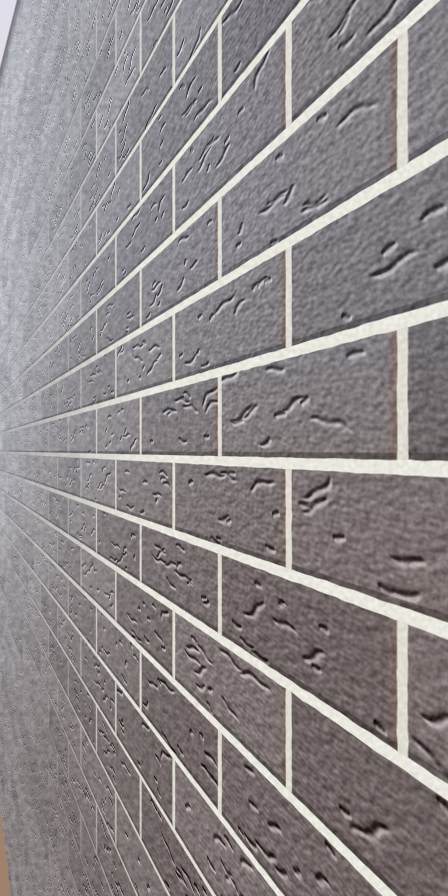
This texture is drawn by a Shadertoy shader. Its source:

```glsl
const vec2 VANISH = vec2(-0.133, 0.995);   // in canvas widths
const float COURSE_SLOPE = 0.318;          // slope step between courses
const float FIRST_SLOPE = 0.038;
const float BRICK_DEPTH = 1.578;           // perspective scale along the wall
const float JOINT_SHIFT = 0.03;
const float BRICK_ASPECT = 1.5;
const float BED_HALF = 0.052;              // mortar half widths
const float HEAD_HALF = 0.018;
const int GROOVES = 11;
const vec2 LIGHT_STEP = vec2(0.012, -0.024);

const vec3 WARM_BRICK = vec3(0.445, 0.405, 0.40);
const vec3 COOL_BRICK = vec3(0.475, 0.465, 0.485);
const vec3 SHEEN = vec3(0.71, 0.72, 0.75);
const vec3 MORTAR = vec3(0.92, 0.915, 0.875);
const vec3 FAR_MORTAR = vec3(0.70, 0.69, 0.69);
const vec3 RUST = vec3(0.50, 0.40, 0.36);
const vec3 SKY = vec3(0.88, 0.87, 0.91);
const vec3 SOIL = vec3(0.62, 0.51, 0.42);

vec2 hash2(vec2 p) {
    p = vec2(dot(p, vec2(127.1, 311.7)), dot(p, vec2(269.5, 183.3)));
    return fract(sin(p) * 43758.55);
}

float gradDot(vec2 cell, vec2 corner, vec2 f) {
    return dot(hash2(cell + corner) * 2.0 - 1.0, f - corner);
}

float gradientNoise(vec2 p) {
    vec2 c = floor(p), f = fract(p);
    vec2 u = f * f * f * (f * (f * 6.0 - 15.0) + 10.0);
    return mix(mix(gradDot(c, vec2(0, 0), f), gradDot(c, vec2(1, 0), f), u.x),
               mix(gradDot(c, vec2(0, 1), f), gradDot(c, vec2(1, 1), f), u.x), u.y);
}

// Depth of the curved, tapering cuts in one brick
float grooveDepth(vec2 p, vec2 brick) {
    float depth = 0.0;
    for (int i = 0; i < GROOVES; i++) {
        vec2 seed = brick * 7.3 + float(i) * vec2(3.1, 5.7);
        vec2 place = hash2(seed), shape = hash2(seed + 41.0);
        vec2 q = p - (0.08 + 0.84 * place) * vec2(BRICK_ASPECT, 1.0);
        float angle = mix(-0.5, 0.9, shape.x);
        float c = cos(angle), s = sin(angle);
        q = vec2(c * q.x + s * q.y, c * q.y - s * q.x);
        float halfLength = mix(0.04, 0.2, shape.y * shape.y);
        q.y += (place.x - 0.5) * 4.0 * q.x * q.x + 0.014 * sin(q.x * 30.0 + place.y * 6.0);
        float taper = clamp(1.0 - abs(q.x) / halfLength, 0.0, 1.0);
        float width = 0.008 + 0.020 * sqrt(taper);
        depth = max(depth, smoothstep(0.0, 0.4, taper) * exp(-q.y * q.y / (width * width)));
    }
    return depth;
}

float wallHeight(vec2 p, vec2 brick, float nearness) {
    vec2 q = p + brick * vec2(BRICK_ASPECT, 1.0);
    float grain = 0.30 * gradientNoise(q * 24.0) * nearness + 0.35 * gradientNoise(q * 10.0);
    return grain - grooveDepth(p, brick);
}

float jointCover(float d, float halfWidth, float blur) {
    return clamp((halfWidth - d) / blur + 0.5, 0.0, 1.0) * min(1.0, 2.0 * halfWidth / blur);
}

void mainImage(out vec4 fragColor, in vec2 fragCoord) {
    vec2 p = fragCoord / iResolution.x;
    float pixel = 1.0 / iResolution.x;

    // Perspective wall coordinates
    float dist = p.x - VANISH.x;
    float slope = (VANISH.y - p.y) / dist;
    float course = (slope - FIRST_SLOPE) / COURSE_SLOPE;
    float row = floor(course);
    float along = BRICK_DEPTH / dist - JOINT_SHIFT - 0.5 * mod(row, 2.0);
    vec2 brick = vec2(floor(along), row);
    vec2 cell = vec2(fract(along), fract(course));
    vec2 local = cell * vec2(BRICK_ASPECT, 1.0);
    float nearness = smoothstep(0.25, 0.75, dist);

    // Brick colour with a pale sheen towards the far end
    vec3 color = mix(WARM_BRICK, COOL_BRICK, smoothstep(0.7, 1.5, p.y));
    float sheen = exp(-p.x * 4.2) * mix(0.35, 0.95, smoothstep(0.2, 1.2, p.y));
    sheen += 0.18 * smoothstep(1.1, 2.0, p.y) * (1.0 - smoothstep(0.2, 0.8, p.x));
    color = mix(color, SHEEN, clamp(sheen, 0.0, 1.0));
    color += (hash2(brick + 9.0).x - 0.5) * 0.07;
    color = mix(color, RUST, 0.6 * nearness * (1.0 - smoothstep(0.03, 0.055, cell.x))
                * smoothstep(1.6, 0.8, abs(slope)));

    // Relief lit from the upper left
    float height = wallHeight(local, brick, nearness);
    float relief = height - wallHeight(local + LIGHT_STEP, brick, nearness);
    float reliefFade = smoothstep(0.12, 0.55, dist);
    color += clamp(relief * 0.36, -0.25, 0.25) * mix(0.35, 1.0, reliefFade);
    color += 0.05 * min(height, 0.2) * reliefFade;
    color += 0.10 * gradientNoise(p * vec2(75.0, 60.0)) + 0.08 * gradientNoise(p * 120.0);

    // Mortar joints and the shaded lip above each bed
    float wobble = 0.012 * gradientNoise(vec2(along * 18.0, course * 9.0)) * nearness;
    float bedBlur = max(0.012, 1.3 * pixel * sqrt(1.0 + slope * slope) / (COURSE_SLOPE * dist));
    float headBlur = max(0.006, 1.3 * pixel * BRICK_DEPTH / (dist * dist));
    float bedHalf = BED_HALF * mix(1.0, 0.6, smoothstep(0.7, 2.0, abs(slope)));
    float bedDist = min(cell.y, 1.0 - cell.y) + wobble;
    float headDist = min(cell.x, 1.0 - cell.x) + wobble * 0.4;
    float lip = jointCover(abs(1.0 - cell.y - bedHalf - 0.025), 0.025, bedBlur);
    color *= 1.0 - 0.26 * lip;
    float mortar = max(jointCover(bedDist, bedHalf, bedBlur),
                       0.9 * jointCover(headDist, HEAD_HALF, headBlur));
    vec3 mortarColor = mix(FAR_MORTAR, MORTAR, smoothstep(0.12, 0.5, dist));
    mortarColor += 0.08 * gradientNoise(p * 90.0);
    float steepFade = smoothstep(1.2, 3.5, abs(slope));
    color = mix(color, mortarColor, mortar * (1.0 - 0.65 * steepFade));

    // Slivers of open ground and sky past the wall's far edges
    float skyEdge = 0.25 * (p.y - 1.84) - p.x;
    float soilEdge = 0.12 * (0.2 - p.y) - p.x;
    color = mix(color, vec3(0.40, 0.38, 0.42), 0.7 * smoothstep(-0.015, 0.0, skyEdge));
    color = mix(color, SKY, smoothstep(0.0, 2.0 * pixel, skyEdge));
    color = mix(color, SOIL, smoothstep(-pixel, pixel, soilEdge));

    fragColor = vec4(clamp(color, 0.0, 1.0), 1.0);
}
```
